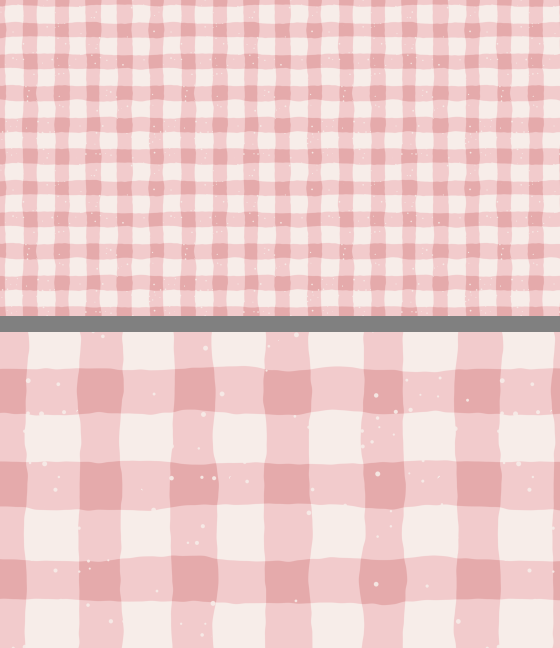
Top: the whole. Bottom: its middle third, enlarged.
Write a Shadertoy shader that draws this pattern.

```glsl
#define REPEATS 10.0
#define OFFSET vec2(-0.05, 0.05)
#define BAND_WIDTH 0.455
#define TILE 5.0
#define WOBBLE 0.075
#define ROUGHNESS 0.016
#define SPECK_GRID 6.0
#define SPECK_AMOUNT 0.5
#define SPECK_RADIUS 0.02
#define CREAM vec3(0.968, 0.928, 0.912)
#define PINK vec3(0.948, 0.796, 0.800)
#define ROSE vec3(0.898, 0.667, 0.670)

float hash(vec2 p) {
    vec3 q = fract(p.xyx * vec3(0.1031, 0.1030, 0.0973));
    q += dot(q, q.yzx + 33.33);
    return fract((q.x + q.y) * q.z);
}

// Smooth noise along a line, repeating after the given period
float lineNoise(float x, float period, float seed) {
    float i = floor(x), f = x - i;
    float a = hash(vec2(mod(i, period), seed));
    float b = hash(vec2(mod(i + 1.0, period), seed));
    return mix(a, b, f * f * (3.0 - 2.0 * f)) - 0.5;
}

// Smooth noise over the plane, repeating after the given period
float planeNoise(vec2 p, float period) {
    vec2 i = floor(p), f = p - i;
    vec2 a = mod(i, period), b = mod(i + 1.0, period);
    f = f * f * (3.0 - 2.0 * f);
    return mix(mix(hash(a), hash(vec2(b.x, a.y)), f.x),
               mix(hash(vec2(a.x, b.y)), hash(b), f.x), f.y);
}

// Hand-painted edge: slow sway plus fine roughness
float edgeShift(float along, float seed) {
    return WOBBLE * lineNoise(along * 2.0, TILE * 2.0, seed)
         + ROUGHNESS * lineNoise(along * 9.0, TILE * 9.0, seed + 71.0);
}

// Coverage of the nearest band, each side wandering on its own
float band(float across, float along, float seed, float pixel) {
    float index = floor(across + 0.5);
    float d = across - index;
    float id = seed + mod(index, TILE) * 3.0;
    float low = -0.5 * BAND_WIDTH + edgeShift(along, id);
    float high = 0.5 * BAND_WIDTH + edgeShift(along, id + 1.0);
    float inside = min(d - low, high - d);
    return smoothstep(-0.7 * pixel, 0.7 * pixel, inside);
}

// Clustered dots where the paint has worn away
float specks(vec2 p, float pixel) {
    vec2 g = p * SPECK_GRID;
    vec2 id = mod(floor(g), TILE * SPECK_GRID);
    vec2 center = mix(vec2(0.2), vec2(0.8), vec2(hash(id + 13.0), hash(id + 47.0)));
    float d = length(fract(g) - center) / SPECK_GRID;
    float radius = SPECK_RADIUS * mix(0.5, 1.3, hash(id + 91.0));
    float cluster = planeNoise(p * 2.0, TILE * 2.0);
    float present = step(hash(id + 5.0), SPECK_AMOUNT * cluster * cluster + 0.06);
    return present * (1.0 - smoothstep(radius - 0.7 * pixel, radius + 0.7 * pixel, d));
}

void mainImage(out vec4 fragColor, in vec2 fragCoord) {
    float pixel = REPEATS / iResolution.y;
    vec2 p = fragCoord * pixel - OFFSET;

    // Woven check: one layer is pink, two layers are rose
    float vertical = band(p.x, p.y, 11.0, pixel);
    float horizontal = band(p.y, p.x, 41.0, pixel);
    vec3 single = mix(CREAM, PINK, max(vertical, horizontal));
    vec3 color = mix(single, ROSE, vertical * horizontal);

    color = mix(color, CREAM, 0.9 * specks(p, pixel));
    fragColor = vec4(color, 1.0);
}
```
